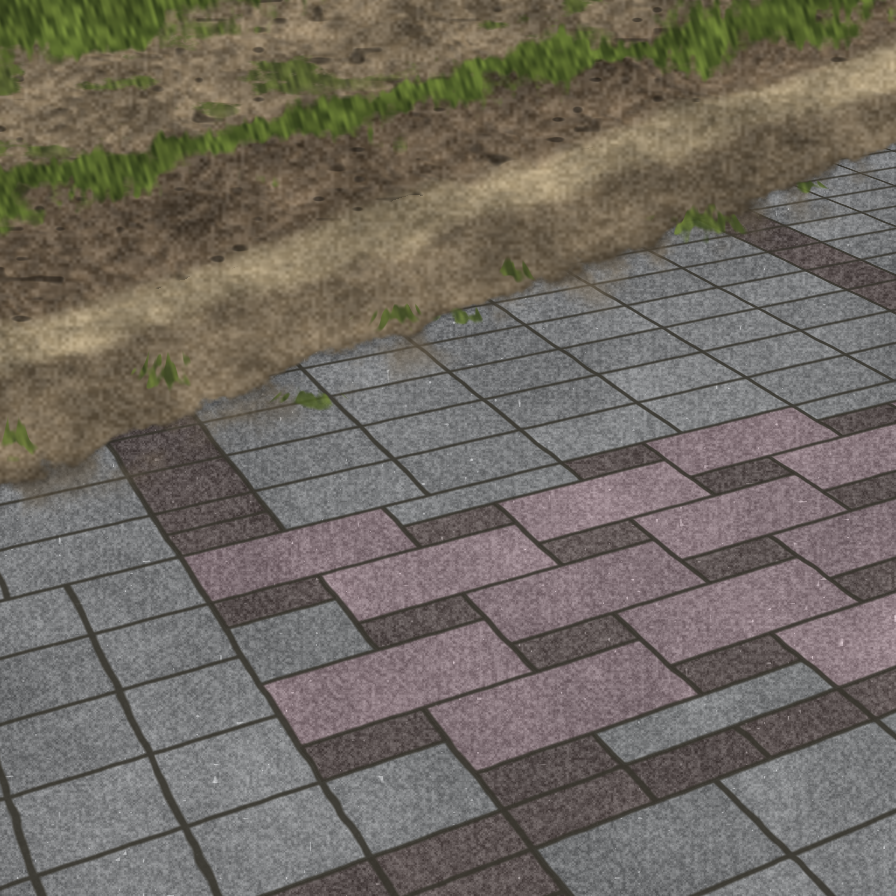
This texture is drawn by a three.js fragment shader. Its source:

```glsl
varying vec2 vUv;

const vec3 GRAY = vec3(0.475, 0.48, 0.485);
const vec3 PINK = vec3(0.535, 0.47, 0.49);
const vec3 BROWN = vec3(0.36, 0.325, 0.32);
const vec3 JOINT = vec3(0.21, 0.20, 0.17);
const vec3 SOIL = vec3(0.47, 0.415, 0.335);
const vec3 BANK = vec3(0.395, 0.34, 0.275);
const vec3 SAND = vec3(0.61, 0.55, 0.44);

float hash(vec2 p) {
  return fract(sin(dot(p, vec2(127.1, 311.7))) * 43758.5453);
}

float noise(vec2 p) {
  vec2 i = floor(p), f = fract(p);
  f = f * f * (3.0 - 2.0 * f);
  return mix(mix(hash(i), hash(i + vec2(1, 0)), f.x),
             mix(hash(i + vec2(0, 1)), hash(i + vec2(1, 1)), f.x), f.y);
}

float fbm(vec2 p) {
  float sum = 0.0, gain = 0.5;
  for (int i = 0; i < 5; i++) {
    sum += gain * noise(p);
    p = p * 2.03 + 7.1;
    gain *= 0.5;
  }
  return sum;
}

// Ground position in paver units: x across columns, y toward the viewer
vec2 groundAt(vec2 p, float depth) {
  return vec2(((p.x + 0.3906) / depth - 0.638) / 0.152,
              (3.86 - (3.776 - p.x) / depth) / 0.119);
}

// Interlocked long and short pavers, trimmed to the band 0..10
vec4 bandTile(vec2 g, out vec3 tint) {
  float col = floor(g.x), t = mod(g.y - 2.0 * col, 5.0), start = floor(g.y - t + 0.5);
  vec4 tile = vec4(col, start, col + 2.0, start + 2.0);
  tint = PINK;
  if (t >= 3.0) tile += vec4(-1, 3, -1, 3);
  else if (t >= 2.0) {
    tile = vec4(col, start + 2.0, col + 1.0, start + 3.0);
    tint = BROWN;
  }
  bool trimmed = tile.x < 0.0 || tile.y < 0.0 || tile.w > 10.0;
  if (trimmed) tint = GRAY;
  return vec4(max(tile.xy, 0.0), tile.z, min(tile.w, 10.0));
}

// Lower and upper corner of the paver under g
vec4 tileAt(vec2 g, out vec3 tint) {
  if (g.x >= 0.0 && g.y >= 0.0 && g.y < 10.0) return bandTile(g, tint);
  tint = GRAY;
  vec2 size = vec2(1.5, 2.0), origin = vec2(floor(g.x / 10.0) * 10.0 + 1.0, 0.0);
  if (g.y >= 10.0 && g.y < 11.0 && g.x > -1.0) {
    tint = BROWN;
    size = vec2(1.0);
  } else if (g.y >= 0.0 && g.x < 0.0) {
    size.x = 1.0;
  } else if (g.x < origin.x) {
    tint = BROWN;
    size = vec2(1.0, g.y > -2.0 ? 1.0 : 2.0);
  }
  if (g.y >= 11.0) origin.y = 11.0;
  vec2 low = origin + floor((g - origin) / size) * size;
  return vec4(low, low + size);
}

vec3 paving(vec2 p) {
  float depth = 1.3073 - p.y - 0.0125 * p.x;
  vec2 g = groundAt(p, depth);
  g += 0.025 * (vec2(noise(p * 55.0), noise(p * 55.0 + 19.0)) - 0.5);
  vec3 tint;
  vec4 tile = tileAt(g, tint);
  vec2 gap = min(g - tile.xy, tile.zw - g);
  vec2 soft = 0.0016 / depth * vec2(6.6, 8.4 * (3.776 - p.x) / depth);
  vec2 cover = smoothstep(vec2(0.018, 0.025) - soft * 0.3, vec2(0.03, 0.055) + soft, gap);
  tint *= 0.94 + 0.12 * hash(floor(tile.xy * 2.0 + 0.5));
  tint *= 0.87 + 0.26 * fbm(p * 14.0);
  tint += 0.15 * (noise(p * 300.0) - 0.5) + 0.09 * (hash(floor(p * 512.0)) - 0.5);
  tint += 0.22 * smoothstep(0.94, 0.99, noise(p * 150.0 + 31.0));
  return mix(JOINT, tint, mix(0.12, 1.0, cover.x * cover.y));
}

// Soft mask of a sloping strip
float strip(float offset, float halfWidth, float blur) {
  return 1.0 - smoothstep(halfWidth - blur, halfWidth + blur, abs(offset));
}

float tuft(vec2 p, vec2 center, vec2 size) {
  vec2 q = (p - center) / size;
  float blades = noise(vec2(p.x * 170.0 + q.x * q.y * 4.0, p.y * 70.0));
  return smoothstep(0.0, 0.3, 0.45 - length(q) + 0.9 * (blades - 0.35));
}

vec3 grassColor(vec2 p) {
  float blades = noise(vec2(p.x * 210.0 + p.y * 60.0, p.y * 85.0));
  vec3 shade = mix(vec3(0.20, 0.25, 0.11), vec3(0.43, 0.50, 0.22), blades);
  return shade * (0.75 + 0.5 * fbm(p * 24.0));
}

vec3 soil(vec2 p) {
  float rough = fbm(p * vec2(13.0, 24.0)) - 0.48;
  float path = p.y - 0.603 - 0.326 * p.x + 0.04 * rough;
  float verge = p.y - 0.781 - 0.235 * p.x;
  vec3 c = mix(SOIL, BANK, smoothstep(0.015, 0.05, path));
  c = mix(c, SOIL * 1.02, smoothstep(0.0, 0.04, verge));
  c = mix(c, SAND, strip(path, 0.026, 0.012));
  // Clods, pebbles and grain
  float clod = noise(p * vec2(80.0, 125.0) + 5.0 * rough);
  float coarse = mix(0.18, 0.42, smoothstep(0.02, 0.05, path));
  c *= 1.0 + coarse * (clod - 0.5) + 0.7 * rough;
  c += 0.14 * (noise(p * 240.0) - 0.5);
  c *= 1.0 - 0.4 * smoothstep(0.8, 0.95, noise(p * vec2(45.0, 90.0))) * step(0.02, path);
  // Grass strip, lawn corner and sparse sprouts
  float ragged = 0.09 * rough + 0.02 * (noise(p * vec2(150.0, 60.0)) - 0.5);
  float grass = strip(verge + ragged, 0.021, 0.01);
  grass = max(grass, smoothstep(-0.01, 0.012, p.y - 0.935 - 0.2 * p.x + ragged));
  float sprouts = smoothstep(0.57, 0.72, fbm(p * vec2(20.0, 42.0) + 3.0));
  grass = max(grass, 0.8 * sprouts * smoothstep(0.01, 0.05, verge));
  return mix(c, grassColor(p), grass);
}

void main() {
  vec2 p = vUv;
  float ragged = fbm(p * 22.0) - 0.48;
  float edge = p.y - 0.46 - 0.378 * p.x + 0.045 * ragged;
  vec3 ground = soil(p);
  vec3 color = mix(paving(p), ground, smoothstep(-0.004, 0.004, edge));

  // Dirt washed over the rim of the paving
  float dirt = smoothstep(-0.07, 0.0, edge) * smoothstep(-0.1, 0.2, ragged);
  color = mix(color, ground * 0.85, 0.65 * dirt);
  color *= 1.0 - 0.2 * strip(edge, 0.006, 0.008);

  // Weeds along the rim
  float weeds = tuft(p, vec2(0.185, 0.583), vec2(0.045, 0.032));
  weeds = max(weeds, tuft(p, vec2(0.015, 0.51), vec2(0.04, 0.03)));
  weeds = max(weeds, tuft(p, vec2(0.785, 0.75), vec2(0.07, 0.026)));
  weeds = max(weeds, tuft(p, vec2(0.345, 0.555), vec2(0.05, 0.016)));
  weeds = max(weeds, tuft(p, vec2(0.44, 0.647), vec2(0.055, 0.02)));
  weeds = max(weeds, tuft(p, vec2(0.52, 0.645), vec2(0.06, 0.014)));
  weeds = max(weeds, tuft(p, vec2(0.575, 0.697), vec2(0.03, 0.018)));
  weeds = max(weeds, tuft(p, vec2(0.9, 0.793), vec2(0.03, 0.01)));
  color = mix(color, grassColor(p), 0.85 * weeds);

  gl_FragColor = vec4(color, 1.0);
}
```
